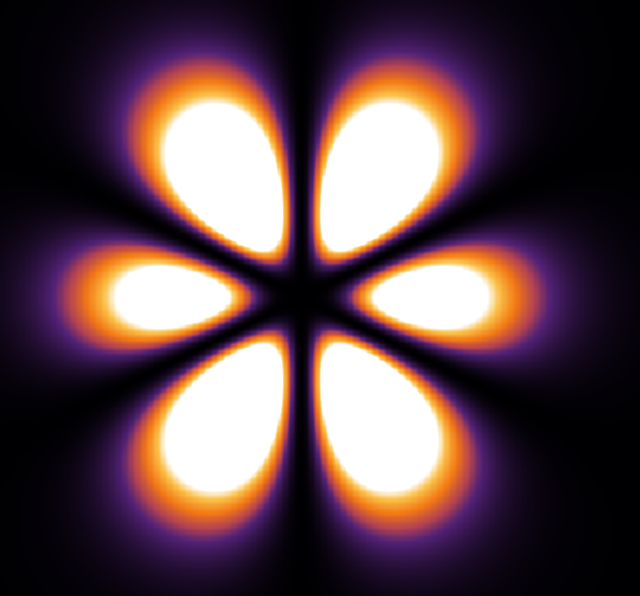
A WebGL 1 fragment shader for this background:

```glsl
precision highp float;
// Six-lobed electron orbital density glowing in purple, orange and white on black.
uniform vec2 u_resolution;

const vec2 CENTER = vec2(0.4714, 0.501);  // fraction of the canvas
const float PEAK_RADIUS = 0.2018;         // radius of greatest density, in heights
const float WHITE_LEVEL = 0.515;          // density that saturates to white
const float CELL = 0.0108;                // sampling grid step, in heights

// Linear progress of x from a to b, limited to 0..1.
float ramp(float a, float b, float x) {
  return clamp((x - a) / (b - a), 0.0, 1.0);
}

// Soft grid that gently flattens the field around each sample.
vec2 softGrid(vec2 p, float stepSize) {
  vec2 g = p / stepSize;
  vec2 f = fract(g + 0.5);
  return (floor(g + 0.5) - 0.5 + smoothstep(0.0, 1.0, f)) * stepSize;
}

// Radial part r^6 exp(-6r), scaled to one at its peak.
float radialDensity(float r) {
  return pow(r, 6.0) * exp(6.0 - 6.0 * r);
}

// Angular part with nodes on the vertical axis and two oblique lines.
float angularDensity(vec2 dir) {
  float wave = dir.x * (5.0 * dir.y * dir.y - 1.0);
  return wave * wave;
}

float orbitalDensity(vec2 p, float peakRadius) {
  float r = max(length(p), 0.0001);
  return radialDensity(r / peakRadius) * angularDensity(p / r);
}

// Heat palette from black through purple and orange to white.
vec3 heatColor(float t) {
  vec3 black = vec3(0.0, 0.0, 0.008);
  vec3 purple = vec3(0.32, 0.13, 0.46);
  vec3 rose = vec3(0.70, 0.26, 0.32);
  vec3 orange = vec3(0.95, 0.47, 0.08);
  vec3 gold = vec3(0.98, 0.75, 0.28);
  vec3 color = mix(black, purple, ramp(0.0, 0.25, t));
  color = mix(color, rose, ramp(0.25, 0.37, t));
  color = mix(color, orange, ramp(0.37, 0.56, t));
  color = mix(color, gold, ramp(0.56, 0.80, t));
  return mix(color, vec3(1.0), ramp(0.80, 1.0, t));
}

void main() {
  vec2 p = (gl_FragCoord.xy - CENTER * u_resolution) / u_resolution.y;
  float density = orbitalDensity(softGrid(p, CELL), PEAK_RADIUS);
  gl_FragColor = vec4(heatColor(density / WHITE_LEVEL), 1.0);
}
```
